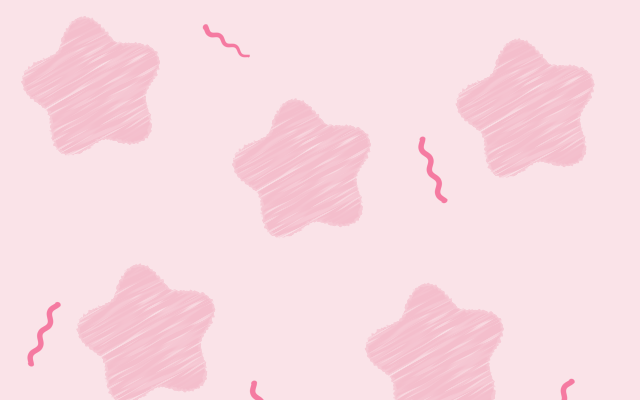
This pattern is drawn by a WebGL 2 fragment shader. Its source:

```glsl
#version 300 es
precision highp float;

uniform vec2 u_resolution;
out vec4 fragColor;

const vec3 BLUSH = vec3(0.98, 0.89, 0.91);
const vec3 ROSE = vec3(0.957, 0.745, 0.80);
const vec3 HOT_PINK = vec3(0.96, 0.48, 0.63);

const int COUNT = 5;
const vec2 STAR_CENTERS[COUNT] = vec2[](
    vec2(0.235, 0.779), vec2(0.762, 0.573), vec2(1.321, 0.723),
    vec2(0.373, 0.160), vec2(1.094, 0.112));

// Each squiggle: start point, then the vector to its end
const vec4 SQUIGGLES[COUNT] = vec4[](
    vec4(0.512, 0.929, 0.108, -0.071), vec4(1.052, 0.650, 0.056, -0.152),
    vec4(0.140, 0.240, -0.065, -0.148), vec4(0.631, 0.040, 0.056, -0.152),
    vec4(1.425, 0.048, -0.065, -0.148));

vec2 hashGradient(vec2 cell) {
    uvec2 h = uvec2(ivec2(cell)) * uvec2(1597u, 3812u);
    uint n = (h.x ^ h.y ^ 7919u) * 74763u;
    n = (n ^ (n >> 15)) * 48271u;
    n ^= n >> 13;
    float angle = float(n & 65535u) / 65536.0 * 6.2832;
    return vec2(cos(angle), sin(angle));
}

float gradientNoise(vec2 p) {
    vec2 i = floor(p), f = p - i;
    vec2 u = f * f * f * (f * (f * 6.0 - 15.0) + 10.0);
    vec2 e = vec2(1.0, 0.0);
    float low = mix(dot(hashGradient(i), f),
                    dot(hashGradient(i + e.xy), f - e.xy), u.x);
    float high = mix(dot(hashGradient(i + e.yx), f - e.yx),
                     dot(hashGradient(i + e.xx), f - e.xx), u.x);
    return mix(low, high, u.y);
}

float coverage(float dist, float pixel) {
    return smoothstep(0.7 * pixel, -0.7 * pixel, dist);
}

// Soft five-lobed star, turned by tilt
float starDistance(vec2 p, float radius, float lobe, float tilt) {
    float phase = 5.0 * (atan(p.y, p.x) - tilt);
    float slope = 5.0 * lobe / radius * sin(phase);
    return (length(p) - radius - lobe * cos(phase)) / sqrt(1.0 + slope * slope);
}

// Slanted pencil streaks, fading out towards the first and last strokes
float hatching(vec2 p, float slant) {
    vec2 dir = vec2(cos(slant), sin(slant));
    float along = dot(p, dir);
    float across = dot(p, vec2(-dir.y, dir.x)) + 0.004 * gradientNoise(p * 9.0);
    float broad = gradientNoise(vec2(along * 9.0, across * 95.0));
    float fine = gradientNoise(vec2(along * 11.0 + 40.0, across * 165.0));
    float patches = 0.75 + 0.7 * gradientNoise(vec2(along * 9.0, across * 22.0) + 7.0);
    float fade = 1.0 - 0.8 * smoothstep(0.115, 0.155, abs(across));
    float streaks = 0.30 * smoothstep(-0.1, 0.3, broad)
                  + 0.62 * smoothstep(0.10, 0.42, fine);
    return streaks * patches * fade;
}

// Wavy round-ended stroke whose radius shrinks to radius * taper
float squiggleDistance(vec2 p, vec2 span, float radius, float taper) {
    float len = length(span);
    vec2 dir = span / len;
    float along = dot(p, dir);
    float t = clamp(along / len, 0.0, 1.0);
    float phase = 17.0 * (t - 0.14);
    float wave = -0.04 * len * cos(phase);
    float slope = 0.68 * sin(phase);
    float side = (dot(p, vec2(-dir.y, dir.x)) - wave) / sqrt(1.0 + slope * slope);
    return length(vec2(along - t * len, side)) - radius * mix(1.0, taper, t);
}

void main() {
    vec2 uv = gl_FragCoord.xy / u_resolution.y;
    float pixel = 1.0 / u_resolution.y;
    vec3 color = BLUSH;

    // Scribbled stars with frayed, paler rims
    for (int i = 0; i < COUNT; i++) {
        vec2 p = uv - STAR_CENTERS[i];
        float dist = starDistance(p, 0.156, 0.0255, radians(100.5));
        if (dist > 0.02) continue;
        float fray = 0.006 * gradientNoise(p * 130.0 + 50.0);
        float rim = 0.3 * smoothstep(-0.009, -0.003, dist + fray);
        float pale = clamp(max(hatching(p, radians(29.0)), rim), 0.0, 0.85);
        color = mix(color, mix(ROSE, BLUSH, pale), coverage(dist + fray, pixel));
    }

    // Loose squiggles, the first one tapering to a point
    for (int i = 0; i < COUNT; i++) {
        vec4 s = SQUIGGLES[i];
        float taper = i == 0 ? 0.45 : 1.0;
        float dist = squiggleDistance(uv - s.xy, s.zw, 0.0068, taper);
        color = mix(color, HOT_PINK, coverage(dist, pixel));
    }

    fragColor = vec4(color, 1.0);
}
```
